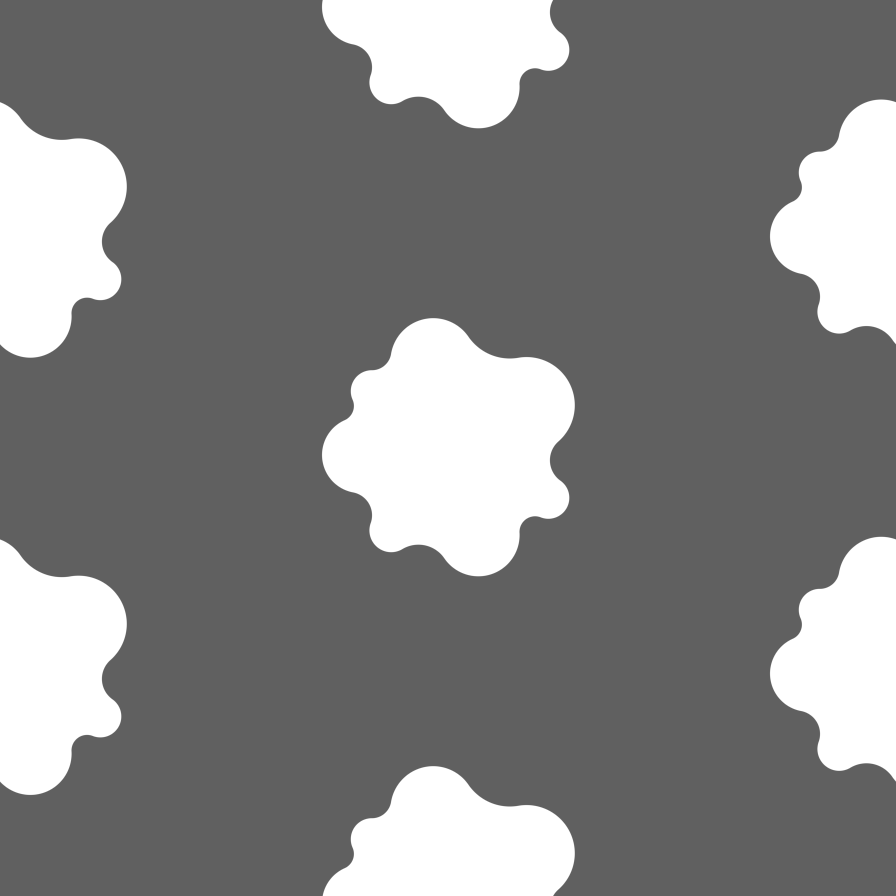
Write a WebGL 1 fragment shader that draws this pattern.

```glsl
precision highp float;

// White seven-lobed blobs on grey, two columns of two, half-dropped.
// Each outline is a chain of tangent arcs: convex lobes joined by concave
// fillets, split by the polygon running through all the arc centres.

uniform vec2 u_resolution;

// -1 if a ray from p towards +x crosses the edge a-b, otherwise 1
float crossing(vec2 p, vec2 a, vec2 b) {
  if ((a.y > p.y) == (b.y > p.y)) return 1.0;
  float x = a.x + (b.x - a.x) * (p.y - a.y) / (b.y - a.y);
  return p.x < x ? -1.0 : 1.0;
}

// Adds lobe a and its fillet to the next lobe clockwise, b (xy centre, z radius).
// outline: x distance to lobes, y distance to fillets, z polygon side
void addArcs(vec2 p, vec3 a, vec3 b, float fillet, inout vec3 outline) {
  float reachA = a.z + fillet;
  float reachB = b.z + fillet;
  float span = distance(a.xy, b.xy);
  vec2 dir = (b.xy - a.xy) / span;
  float along = (reachA * reachA - reachB * reachB + span * span) / (2.0 * span);
  float rise = sqrt(max(reachA * reachA - along * along, 0.0));
  vec2 centre = a.xy + dir * along + vec2(-dir.y, dir.x) * rise;

  outline.x = min(outline.x, distance(p, a.xy) - a.z);
  outline.y = min(outline.y, distance(p, centre) - fillet);
  outline.z *= crossing(p, a.xy, centre) * crossing(p, centre, b.xy);
}

// Signed distance to the blob, in thousandths of the canvas
float blobDistance(vec2 p) {
  vec3 top        = vec3(-16.5, 97.2, 47.7);
  vec3 upperRight = vec3(87.7, 47.7, 53.8);
  vec3 lowerRight = vec3(112.0, -55.6, 23.4);
  vec3 bottom     = vec3(33.9, -97.2, 46.0);
  vec3 lowerLeft  = vec3(-63.4, -92.0, 24.3);
  vec3 left       = vec3(-98.1, -7.8, 42.5);
  vec3 upperLeft  = vec3(-85.1, 63.4, 23.4);

  vec3 outline = vec3(1000.0, 1000.0, 1.0);
  addArcs(p, top, upperRight, 56.0, outline);
  addArcs(p, upperRight, lowerRight, 28.0, outline);
  addArcs(p, lowerRight, bottom, 17.4, outline);
  addArcs(p, bottom, lowerLeft, 35.0, outline);
  addArcs(p, lowerLeft, left, 26.0, outline);
  addArcs(p, left, upperLeft, 17.4, outline);
  addArcs(p, upperLeft, top, 21.7, outline);

  // Fillets bound the inside of the polygon, lobes the outside
  return outline.z < 0.0 ? -outline.y : outline.x;
}

void main() {
  vec2 uv = gl_FragCoord.xy / u_resolution;

  // Half-drop layout; the dropped column sits slightly closer to mid height
  float column = floor(uv.x * 2.0 + 0.5);
  float straightY = mod(uv.y + 0.25, 0.5) - 0.25;
  float droppedY = uv.y - 0.5 - (uv.y < 0.5 ? -0.244 : 0.244);
  vec2 cell = vec2(uv.x - 0.5 * column,
                   mod(column, 2.0) > 0.5 ? straightY : droppedY);

  float d = blobDistance(cell * 1000.0);
  float soft = 700.0 / min(u_resolution.x, u_resolution.y);
  float cover = 1.0 - smoothstep(-soft, soft, d);
  gl_FragColor = vec4(mix(vec3(0.376), vec3(1.0), cover), 1.0);
}
```
